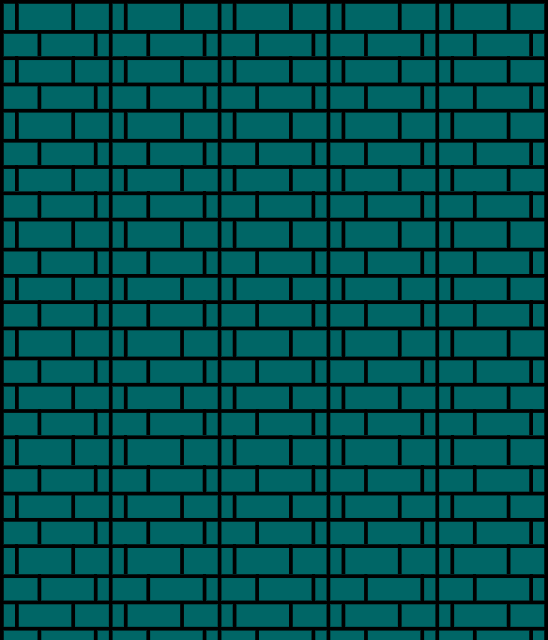
Reproduce this pattern procedurally as a WebGL 2 fragment shader.

```glsl
#version 300 es
precision highp float;

uniform vec2 u_resolution;
out vec4 fragColor;

// Lengths are in joint widths; the canvas is CANVAS_WIDTH joints wide.
const float CANVAS_WIDTH = 146.0;
const float TILE = 29.0;           // five tiles across, plus the closing joint
const float FIRST_COURSE = 8.0;    // the top course of a tile is taller
const float COURSE = 7.0;          // the three courses below it
const float FIRST_JOINT = 4.0;     // left joint of the even courses
const float BRICK = 15.0;          // spacing of the two joints in a course
const float COURSE_SHIFT = 6.0;    // sideways shift of the odd courses
const vec3 BRICK_COLOR = vec3(0.0, 0.4, 0.4);
const vec3 JOINT_COLOR = vec3(0.0);

// Smoothed coverage of a joint one unit wide, beginning at start in each tile.
float joint(float coord, float start, float pixel) {
  float offset = mod(coord - start - 0.5 + 0.5 * TILE, TILE) - 0.5 * TILE;
  return clamp(0.5 + (0.5 - abs(offset)) / pixel, 0.0, 1.0);
}

void main() {
  float pixel = CANVAS_WIDTH / u_resolution.x;
  // Measure from the top left corner.
  vec2 p = vec2(gl_FragCoord.x, u_resolution.y - gl_FragCoord.y) * pixel;

  // Tile borders, then the bed joints between courses.
  float mortar = max(joint(p.x, 0.0, pixel), joint(p.y, 0.0, pixel));
  float tileY = mod(p.y, TILE);
  float course = 0.0;
  for (int i = 0; i < 3; i++) {
    float bed = FIRST_COURSE + COURSE * float(i);
    mortar = max(mortar, joint(p.y, bed, pixel));
    course += step(bed, tileY);
  }

  // Two upright joints per course, shifted on every other one.
  float left = FIRST_JOINT + COURSE_SHIFT * mod(course, 2.0);
  mortar = max(mortar, joint(p.x, left, pixel));
  mortar = max(mortar, joint(p.x, left + BRICK, pixel));

  fragColor = vec4(mix(BRICK_COLOR, JOINT_COLOR, mortar), 1.0);
}
```
